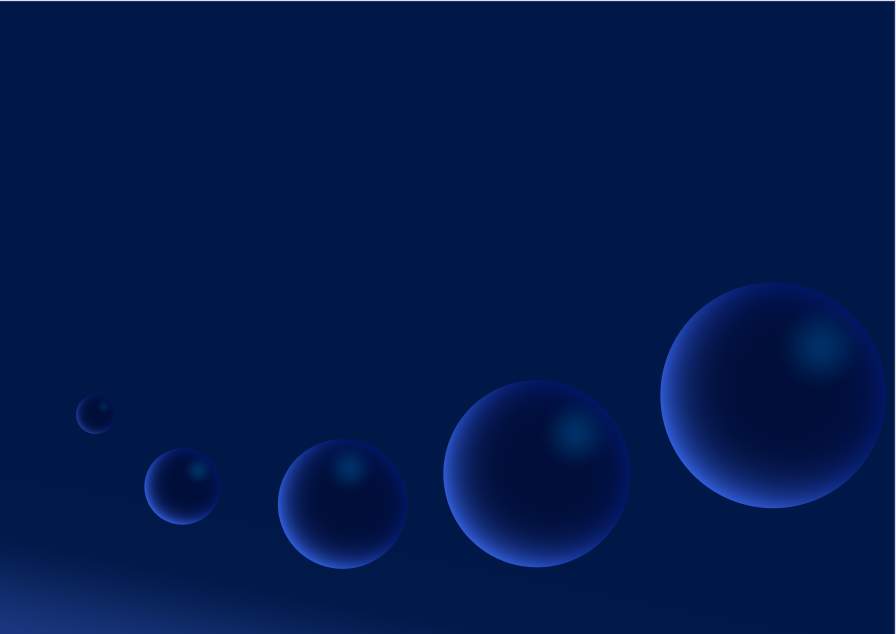
Give the GLSL for this background, as a WebGL 1 fragment shader.

```glsl
precision highp float;
// Five glassy blue spheres sweep along a curve over a flat navy field.
// Sphere places and sizes come from one difference polynomial; shading is
// a rim light plus a soft glint. A tilted haze fills the lower left corner.

uniform vec2 u_resolution;

#define NAVY vec3(0.0, 0.094, 0.278)
#define HAZE vec3(0.11, 0.13, 0.23)
#define CORE vec3(0.0, 0.055, 0.225)
#define RIM_SHADE vec3(0.005, 0.09, 0.40)
#define RIM_LIGHT vec3(0.20, 0.37, 0.86)
#define GLINT vec3(0.0, 0.20, 0.42)
#define FRAME vec3(0.85, 0.87, 0.90)
#define FRAME_WIDTH 0.00184
#define GLINT_SIZE 0.42
#define LIGHT_DIR vec2(-0.83, -0.56)

// Centre (xy) and radius (z) of sphere i, in canvas heights.
vec3 spherePlace(float i) {
    vec3 start = vec3(0.1504, 0.3460, 0.0305);
    vec3 step1 = vec3(0.1374, -0.1135, 0.0295);
    vec3 step2 = vec3(0.1154, 0.0860, 0.0127);
    vec3 step3 = vec3(-0.0619, -0.0107, -0.0095);
    vec3 step4 = vec3(0.0748, 0.0112, -0.0087);
    return start + i * (step1 + (i - 1.0) / 2.0 * (step2
        + (i - 2.0) / 3.0 * (step3 + (i - 3.0) / 4.0 * step4)));
}

// Colour inside a unit sphere, with the glint centred at glintPos.
vec3 sphereColor(vec2 p, vec2 glintPos, float strength) {
    float d = min(length(p), 1.0);
    float facing = dot(p / max(d, 0.001), LIGHT_DIR);
    float lit = smoothstep(-0.75, 1.1, facing);
    float rim = pow(d, mix(5.5, 4.2, lit));
    vec3 rimColor = mix(RIM_SHADE, RIM_LIGHT, lit);
    vec3 color = mix(CORE, rimColor, rim * strength);
    float glint = 1.0 - smoothstep(0.0, GLINT_SIZE, length(p - glintPos));
    return mix(color, GLINT, glint * 0.9 * strength);
}

void main() {
    vec2 p = gl_FragCoord.xy / u_resolution.y;
    float aspect = u_resolution.x / u_resolution.y;
    float pixel = 1.0 / u_resolution.y;

    // Navy field with a tilted haze at the lower left
    float depth = 0.139 - dot(p, vec2(0.194, 0.98));
    float haze = smoothstep(-0.03, 0.15, depth);
    float veil = smoothstep(-0.26, 0.14, depth);
    vec3 color = NAVY + HAZE * (0.9 * haze + 0.05 * veil);

    // Spheres, smallest first
    for (int k = 0; k < 5; k++) {
        float i = float(k);
        vec3 place = spherePlace(i);
        vec2 local = (p - place.xy) / place.z;
        float middle = max(0.0, 1.0 - abs(i - 2.0));
        vec2 glintPos = vec2(0.42 - 0.31 * middle, 0.43 + 0.13 * middle);
        float strength = mix(0.6, 1.0, min(i, 1.0));
        float edge = (length(local) - 1.0) * place.z;
        float cover = clamp(0.5 - edge / pixel, 0.0, 1.0);
        color = mix(color, sphereColor(local, glintPos, strength), cover);
    }

    // Thin pale frame along the top and right edges
    float inset = min(1.0 - p.y, aspect - p.x);
    float frame = clamp((FRAME_WIDTH - inset) / pixel + 0.5, 0.0, 1.0);
    color = mix(color, FRAME, frame);

    gl_FragColor = vec4(color, 1.0);
}
```
